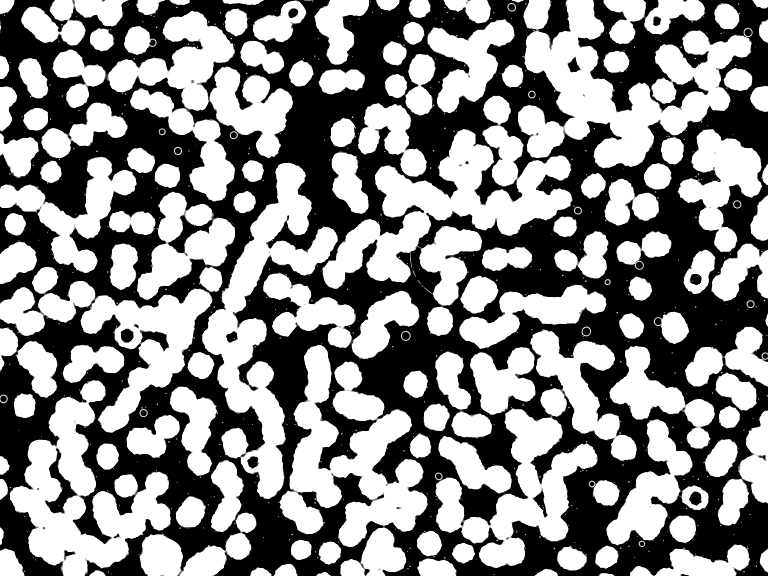
Give the GLSL for this texture, as a Shadertoy shader.

```glsl
// Thresholded micrograph: ragged white cells, single, paired or fused, on black.
// Each tile of a turned, jittered grid holds one rounded capsule; vacant tiles
// may hold a tiny ring. Fine noise roughens the rims and scatters debris.

const float TILE = 0.049;          // tile size, in canvas heights
const float GRID_TURN = 0.42;      // hides the grid axes
const float VACANT_SHARE = 0.18;
const float LONG_SHARE = 0.17;
const float HOLE_SHARE = 0.015;
const float RING_SHARE = 0.2;
const vec3 BACKGROUND = vec3(0.0);
const vec3 CELL_WHITE = vec3(1.0);

float hash(vec2 p, float seed) {
    vec3 q = fract(vec3(p.xyx + seed * 17.31) * vec3(0.1031, 0.1030, 0.0973));
    q += dot(q, q.yzx + 33.33);
    return fract((q.x + q.y) * q.z);
}

float valueNoise(vec2 p, float seed) {
    vec2 i = floor(p), f = fract(p);
    f = f * f * (3.0 - 2.0 * f);
    float low = mix(hash(i, seed), hash(i + vec2(1, 0), seed), f.x);
    float high = mix(hash(i + vec2(0, 1), seed), hash(i + vec2(1, 1), seed), f.x);
    return mix(low, high, f.y);
}

mat2 rotation(float a) {
    return mat2(cos(a), sin(a), -sin(a), cos(a));
}

float smoothUnion(float a, float b, float k) {
    float h = max(k - abs(a - b), 0.0) / k;
    return min(a, b) - 0.25 * h * h * k;
}

float capsule(vec2 p, vec2 axis, float halfLength, float radius) {
    float along = clamp(dot(p, axis), -halfLength, halfLength);
    return length(p - axis * along) - radius;
}

// Outline of a pointed leaf: two arcs meeting at the tips
float leafOutline(vec2 p, float halfHeight, float bulge) {
    float t = clamp(p.y / halfHeight, -1.0, 1.0);
    float side = abs(abs(p.x) - bulge * (1.0 - t * t));
    return max(side, abs(p.y) - halfHeight);
}

// Distances in tiles: x = cell bodies, y = small rings, z = holes
vec3 cellField(vec2 g, float wobble) {
    vec3 field = vec3(4.0);
    vec2 home = floor(g);
    for (int j = -1; j <= 1; j++)
    for (int i = -1; i <= 1; i++) {
        vec2 id = home + vec2(i, j);
        vec2 jitter = vec2(hash(id, 1.0), hash(id, 2.0)) - 0.5;
        vec2 p = g - id - 0.5 - 0.68 * jitter;
        float pick = hash(id, 3.0);
        float size = hash(id, 4.0);
        if (hash(id, 5.0) < VACANT_SHARE) {
            if (pick < RING_SHARE) {
                float ring = abs(length(p) - mix(0.09, 0.15, size) - wobble) - 0.018;
                field.y = min(field.y, ring);
            }
            continue;
        }
        float angle = 6.2832 * hash(id, 6.0);
        float stretch = hash(id, 7.0);
        float halfLength = pick < LONG_SHARE ? mix(0.28, 0.42, stretch) : 0.1 * stretch;
        float body = capsule(p, vec2(cos(angle), sin(angle)), halfLength, mix(0.36, 0.48, size));
        field.x = smoothUnion(field.x, body, 0.1);
        if (pick > 1.0 - HOLE_SHARE)
            field.z = min(field.z, length(p) - 0.2 - 3.0 * wobble);
    }
    return field;
}

// Sparse dots on a fine grid, returned as distance in canvas heights
float debris(vec2 p, float share) {
    vec2 g = p / 0.005;
    vec2 id = floor(g);
    vec2 offset = 0.4 * (vec2(hash(id, 8.0), hash(id, 9.0)) - 0.5);
    float dotRadius = mix(0.08, 0.26, hash(id, 10.0));
    float d = length(fract(g) - 0.5 - offset) - dotRadius;
    return hash(id, 11.0) < share ? d * 0.005 : 1.0;
}

float coverage(float d, float pixel) {
    return clamp(0.5 - d / pixel, 0.0, 1.0);
}

void mainImage(out vec4 fragColor, in vec2 fragCoord) {
    float pixel = 1.0 / iResolution.y;
    vec2 p = fragCoord * pixel;

    // Cell bodies with wavy, ragged rims
    float wave = 0.09 * (valueNoise(p * 48.0, 12.0) - 0.5);
    float grain = 0.06 * (valueNoise(p * 210.0, 13.0) - 0.5);
    vec2 g = rotation(GRID_TURN) * p / TILE + 40.0;
    vec3 field = cellField(g, 0.5 * wave);
    float body = max(field.x + wave + grain, -(field.z + grain));
    float white = coverage(body * TILE, pixel);

    // Small rings and debris, denser beside the cells
    white = max(white, 0.9 * coverage(field.y * TILE, pixel));
    float share = mix(0.035, 0.006, smoothstep(0.05, 0.3, field.x));
    white = max(white, 0.8 * coverage(debris(p, share), pixel));

    // One broken, leaf-shaped filament
    vec2 leaf = rotation(-0.5) * (p - vec2(0.74, 0.53));
    float thread = leafOutline(leaf, 0.055, 0.021) - 0.0007;
    float broken = smoothstep(0.25, 0.5, valueNoise(p * 170.0, 14.0));
    white = max(white, 0.7 * broken * coverage(thread, pixel));

    fragColor = vec4(mix(BACKGROUND, CELL_WHITE, white), 1.0);
}
```
